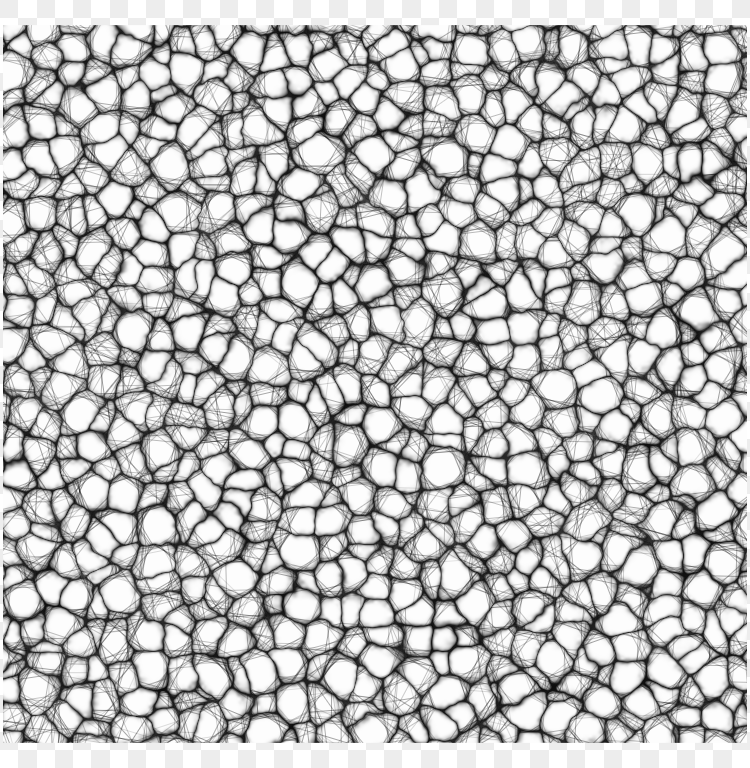
A WebGL 2 fragment shader for this pattern:

```glsl
#version 300 es
precision highp float;
// Net of irregular cells in black ink on white paper, framed by a pale checkerboard.
// A weighted Voronoi diagram gives the thin walls; each cell is strung with many
// faint straight threads that crowd at its rim and stay clear of its open middle.

uniform vec2 u_resolution;
out vec4 fragColor;

const float CELLS = 26.5;             // cells across the canvas width
const float JITTER = 0.9;             // scatter of the cell sites
const float WEIGHT = 0.42;            // spread of cell sizes
const float WARP = 0.17;              // slow waviness of the walls
const float ROUGHNESS = 0.05;         // fine waviness of the walls
const float WALL_ROUNDING = 20.0;     // lower values fill the corners more
const float HALO_ROUNDING = 8.0;
const float THIN_WALL = 0.026;
const float THICK_WALL = 0.062;
const float FAINT_INK = 0.72;         // ink of the thinnest walls
const float STRONG_INK = 1.0;
const float HALO_WIDTH = 0.09;
const float HALO_INK = 0.30;
const int THREADS = 28;               // threads strung in each cell
const float THREAD_HALF_WIDTH = 0.017;
const float THREAD_REACH = 0.70;      // farthest thread from the site
const float OPENING = 0.56;           // widest clear middle
const vec2 MARGIN = vec2(0.004, 0.0335);
const float CHECKER_COUNT = 41.0;
const vec3 PAPER = vec3(0.992);
const vec3 INK = vec3(0.04);
const vec3 CHECKER_GREY = vec3(0.93);
const float TAU = 6.2831853;

float hash(vec2 p) {
    return fract(sin(dot(p, vec2(127.1, 311.7))) * 43758.5453);
}

float valueNoise(vec2 p) {
    vec2 i = floor(p), f = fract(p);
    f = f * f * (3.0 - 2.0 * f);
    return mix(mix(hash(i), hash(i + vec2(1, 0)), f.x),
               mix(hash(i + vec2(0, 1)), hash(i + vec2(1, 1)), f.x), f.y);
}

vec2 noiseOffset(vec2 p) {
    return vec2(valueNoise(p), valueNoise(p + 37.3)) * 2.0 - 1.0;
}

// Site position in xy, size weight in z
vec3 cellSite(vec2 cell) {
    vec2 scatter = vec2(hash(cell), hash(cell + 71.7)) - 0.5;
    return vec3(cell + 0.5 + JITTER * scatter, WEIGHT * hash(cell + 19.3));
}

float power(vec2 p, vec3 site) {
    vec2 d = p - site.xy;
    return dot(d, d) - site.z;
}

// Distances to the cell wall, slightly and strongly rounded; yields the owning cell
vec2 wallDistance(vec2 p, out vec2 owner) {
    vec2 base = floor(p), rounding = vec2(WALL_ROUNDING, HALO_ROUNDING);
    float nearest = 1e5;
    for (int y = -2; y <= 2; y++)
    for (int x = -2; x <= 2; x++) {
        vec2 cell = base + vec2(x, y);
        float value = power(p, cellSite(cell));
        if (value < nearest) { nearest = value; owner = cell; }
    }
    vec3 home = cellSite(owner);
    vec2 sum = vec2(0.0);
    for (int y = -2; y <= 2; y++)
    for (int x = -2; x <= 2; x++) {
        vec2 cell = base + vec2(x, y);
        if (cell == owner) continue;
        vec3 other = cellSite(cell);
        float d = (power(p, other) - nearest) / (2.0 * distance(other.xy, home.xy));
        sum += exp(-rounding * d);
    }
    return max(-log(sum) / rounding, 0.0);
}

// Light left after the faint threads of one cell
float threadLight(vec2 p, vec2 cell, float pixel) {
    vec3 site = cellSite(cell);
    float size = site.z / WEIGHT;
    float opening = OPENING * clamp(0.8 * size + 0.6 * hash(cell + 5.9) - 0.1, 0.0, 1.0);
    float light = 1.0;
    for (int i = 0; i < THREADS; i++) {
        vec2 seed = cell + vec2(3.17, 7.31) * float(i + 1);
        float angle = TAU * hash(seed);
        float offset = mix(opening, THREAD_REACH, hash(seed + 11.9));
        float d = abs(dot(p - site.xy, vec2(cos(angle), sin(angle))) - offset);
        float cover = clamp((THREAD_HALF_WIDTH - d) / pixel + 0.5, 0.0, 1.0);
        cover *= min(1.0, 2.0 * THREAD_HALF_WIDTH / pixel);
        light *= 1.0 - cover * mix(0.12, 0.42, hash(seed + 23.1));
    }
    return light;
}

void main() {
    vec2 uv = gl_FragCoord.xy / u_resolution.x;
    float height = u_resolution.y / u_resolution.x;
    float pixel = CELLS / u_resolution.x;
    vec2 p = uv * CELLS;

    // Walls, halo and threads
    vec2 warped = p + WARP * noiseOffset(p * 1.3) + ROUGHNESS * noiseOffset(p * 4.0);
    vec2 owner;
    vec2 d = wallDistance(warped, owner);
    float weight = 0.6 * valueNoise(p * 0.7 + 9.0) + 0.4 * valueNoise(p * 2.1 + 4.0);
    float wall = mix(FAINT_INK, STRONG_INK, weight)
               * exp(-pow(d.x / mix(THIN_WALL, THICK_WALL, weight), 1.3));
    float halo = HALO_INK * exp(-pow(d.y / HALO_WIDTH, 2.0)) * valueNoise(p * 7.0);
    float light = (1.0 - wall) * (1.0 - halo) * threadLight(p, owner, pixel);
    vec3 net = mix(INK, PAPER, light);

    // Checkerboard frame, counted from the top left
    vec2 square = floor(vec2(uv.x, height - uv.y) * CHECKER_COUNT);
    vec3 frame = mix(CHECKER_GREY, vec3(1.0), mod(square.x + square.y, 2.0));
    vec2 inset = min(uv, vec2(1.0, height) - uv) - MARGIN;
    float inside = clamp(min(inset.x, inset.y) * u_resolution.x + 0.5, 0.0, 1.0);
    fragColor = vec4(mix(frame, net, inside), 1.0);
}
```
